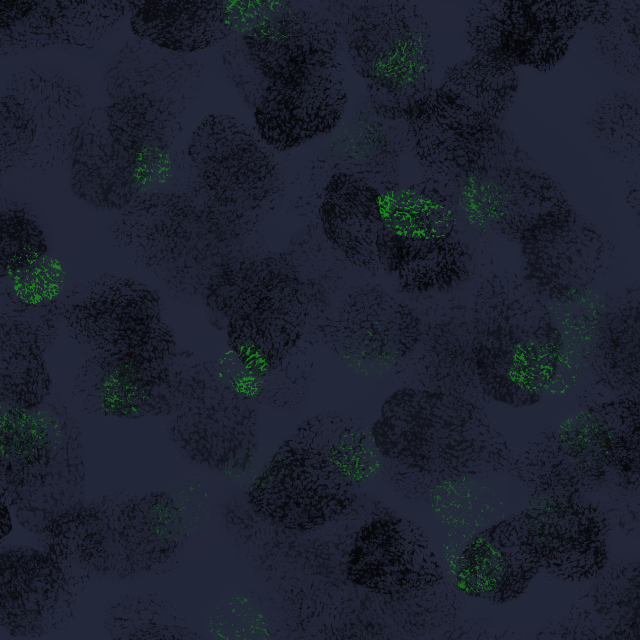
Give the GLSL for this texture, as a WebGL 2 fragment shader.

```glsl
#version 300 es
precision highp float;
// Dark slate surface with overlapping grainy soot blotches and flecks of green.

uniform vec2 u_resolution;
out vec4 fragColor;

vec2 hash2(vec2 p) {
  vec3 q = fract(p.xyx * vec3(0.1031, 0.1030, 0.0973));
  q += dot(q, q.yzx + 33.33);
  return fract((q.xx + q.yz) * q.zy);
}

// Distance to the nearest scattered point
float cellular(vec2 p) {
  vec2 cell = floor(p), f = p - cell;
  float nearest = 2.0;
  for (int y = -1; y <= 1; y++) {
    for (int x = -1; x <= 1; x++) {
      vec2 o = vec2(x, y);
      vec2 d = o + hash2(cell + o + 57.0) - f;
      nearest = min(nearest, dot(d, d));
    }
  }
  return sqrt(nearest);
}

// Fine, slightly stretched grain in two octaves, bent by sines
float grain(vec2 p) {
  p += 0.03 * sin(p.yx * 9.0 + 2.0 * sin(p * 5.0));
  return 0.55 * cellular(p * vec2(18.0, 28.0)) + 0.45 * cellular(p * vec2(46.0, 38.0) + 19.0);
}

// One layer of scattered blotches: x = even wash, y = speckle
vec2 blotches(vec2 p, float seed, float share, float size) {
  vec2 home = floor(p), clear = vec2(1.0);
  for (int y = -1; y <= 1; y++) {
    for (int x = -1; x <= 1; x++) {
      vec2 cell = home + vec2(x, y);
      vec2 key = cell + seed + 20.0;
      vec2 pick = hash2(key + 3.7);
      if (pick.x > share) continue;

      // Rotated ellipse with a wavy outline
      vec2 look = hash2(key + 11.3), form = hash2(key + 29.1);
      float turn = 6.2832 * look.x;
      vec2 q = p - cell - hash2(key);
      q = mat2(cos(turn), -sin(turn), sin(turn), cos(turn)) * q;
      vec2 e = q / (size * mix(vec2(0.44, 0.34), vec2(0.68, 0.54), form));
      float a = atan(e.y, e.x);
      float d = length(e) + 0.06 * sin(3.0 * a + 9.0 * form.x) + 0.04 * sin(5.0 * a + 7.0 * look.y)
              + 0.02 * sin(11.0 * a + 5.0 * form.y);
      if (d > 1.0) continue;

      // Crisp or faded rim, heavier towards one side
      float rim = 1.0 - smoothstep(1.0 - mix(0.04, 0.55, form.y * form.y), 1.0, d);
      float side = smoothstep(-1.3, 0.8, e.x + 0.3 * sin(4.0 * e.y + 6.0 * look.y));
      float patchy = smoothstep(0.85, 0.1, cellular(q * 5.0 + key * 3.0));
      float strength = mix(0.35, 1.0, pick.y);
      float density = rim * strength * (0.35 + 0.65 * side) * (0.5 + 0.7 * patchy);
      float level = mix(0.55, 0.17, density);
      float specks = smoothstep(level, level + 0.37, grain(q + key * 1.7));
      clear *= 1.0 - vec2(rim * side * strength, specks * rim * (0.45 + 0.55 * strength));
    }
  }
  return 1.0 - clear;
}

void main() {
  vec2 p = gl_FragCoord.xy / u_resolution.y;

  // Slate ground with a slow tonal drift
  float drift = sin(p.x * 9.0 + 2.0 * sin(p.y * 7.0)) * sin(p.y * 11.0 + sin(p.x * 13.0));
  vec3 color = vec3(0.138, 0.154, 0.228) * (1.0 + 0.02 * drift);

  // Soot in three overlapping layers
  vec2 faint = blotches(p * 5.6 + 0.2, 61.0, 0.9, 1.0);
  vec2 under = blotches(p * 7.0, 0.0, 0.85, 1.0);
  vec2 over = blotches(p * 6.3 + 0.4, 131.0, 0.7, 1.0);
  vec3 wash = vec3(faint.x, under.x, over.x), specks = vec3(faint.y, under.y, over.y);
  vec3 lights = (1.0 - 0.12 * wash) * (1.0 - vec3(0.5, 0.7, 0.85) * specks);
  color = mix(vec3(0.012, 0.014, 0.02), color, lights.x * lights.y * lights.z);

  // Sparse green patches: a faint tint below bright flecks
  vec2 moss = blotches(p * 7.0 + 0.7, 277.0, 0.42, 0.72);
  color = mix(color, vec3(0.12, 0.26, 0.18), 0.22 * moss.x);
  color = mix(color, vec3(0.11, 0.6, 0.1), 0.85 * moss.y * moss.y * moss.y);

  fragColor = vec4(color, 1.0);
}
```
